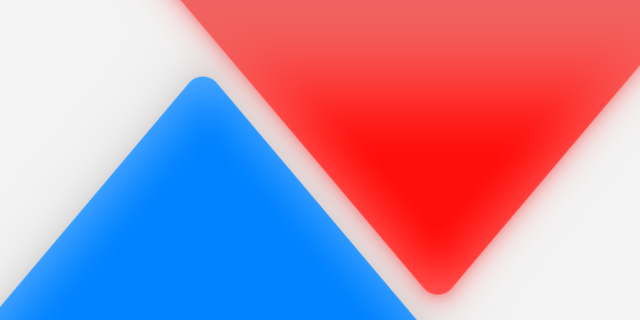
Give the GLSL for this background, as a WebGL 1 fragment shader.

```glsl
precision highp float;
// Two large rounded wedges on pale grey: a blue one pointing up, a red one down.
// Each is a signed distance shape with a soft outer shadow and a pale inner glow,
// the glow being the complement of the wedge's blurred coverage.

uniform vec2 u_resolution;

// Lengths are in canvas heights, with the origin at the lower left.
#define BLUE_CORNER vec2(0.634, 0.792)
#define RED_CORNER vec2(1.368, 0.048)
#define EDGE_SLOPE 1.185
#define TIP_RADIUS 0.057
#define GLOW_WIDTH 0.17
#define GLOW_STRENGTH 0.41
#define GLOW_SHIFT 0.018
#define SHADOW_REACH 0.055
#define SHADOW_STRENGTH 0.13
#define HALO_REACH 0.032
#define HALO_STRENGTH 0.46

const vec3 PAPER = vec3(0.953);
const vec3 BLUE = vec3(0.0, 0.51, 1.0);
const vec3 RED = vec3(1.0, 0.055, 0.04);
const vec3 HALO = vec3(0.95, 0.25, 0.24);
const vec3 SHADE = vec3(0.22, 0.16, 0.13);
const vec3 HAZE = vec3(0.86);

// Outward normal of the right edge of an upward wedge.
vec2 edgeNormal() {
    return normalize(vec2(EDGE_SLOPE, 1.0));
}

// Signed distance to an endless upward wedge with a rounded tip;
// p is measured from the sharp corner.
float wedgeDistance(vec2 p) {
    vec2 normal = edgeNormal();
    vec2 q = vec2(abs(p.x), p.y + TIP_RADIUS / normal.y);
    float along = dot(q, vec2(normal.y, -normal.x));
    float d = along > 0.0 ? dot(q, normal) : length(q);
    return d - TIP_RADIUS;
}

// Coverage of the same wedge after a wide blur.
float blurredWedge(vec2 p) {
    vec2 normal = edgeNormal();
    float right = -dot(p, normal);
    float left = -dot(vec2(-p.x, p.y), normal);
    return smoothstep(-GLOW_WIDTH, GLOW_WIDTH, left)
         * smoothstep(-GLOW_WIDTH, GLOW_WIDTH, right);
}

// Soft falloff outside an edge.
float falloff(float d, float reach) {
    return exp(-max(d, 0.0) / reach);
}

void main() {
    vec2 uv = gl_FragCoord.xy / u_resolution.y;
    float pixel = 1.0 / u_resolution.y;

    // Positions relative to each corner, the red wedge turned upside down
    vec2 bluePos = uv - BLUE_CORNER;
    vec2 redPos = (uv - RED_CORNER) * vec2(1.0, -1.0);
    float blueDist = wedgeDistance(bluePos);
    float redDist = wedgeDistance(redPos);

    // Paper with the grey shadow and the red halo
    vec3 color = PAPER;
    color = mix(color, SHADE, SHADOW_STRENGTH * falloff(blueDist, SHADOW_REACH));
    color = mix(color, HALO, HALO_STRENGTH * falloff(redDist, HALO_REACH));

    // Blue wedge, glowing a little more on its left side
    float blueGlow = 1.0 - blurredWedge(bluePos - vec2(GLOW_SHIFT, 0.0));
    vec3 blueFill = mix(BLUE, vec3(1.0), GLOW_STRENGTH * blueGlow);
    color = mix(color, blueFill, smoothstep(pixel, -pixel, blueDist) );

    // Red wedge, hazing over towards the top
    float clearBelow = 1.0 - smoothstep(0.48, 1.0, uv.y);
    float redGlow = 1.0 - blurredWedge(redPos) * clearBelow;
    vec3 redTint = mix(HAZE, vec3(1.0), clearBelow);
    vec3 redFill = mix(RED, redTint, GLOW_STRENGTH * redGlow);
    color = mix(color, redFill, smoothstep(pixel, -pixel, redDist));

    gl_FragColor = vec4(color, 1.0);
}
```
